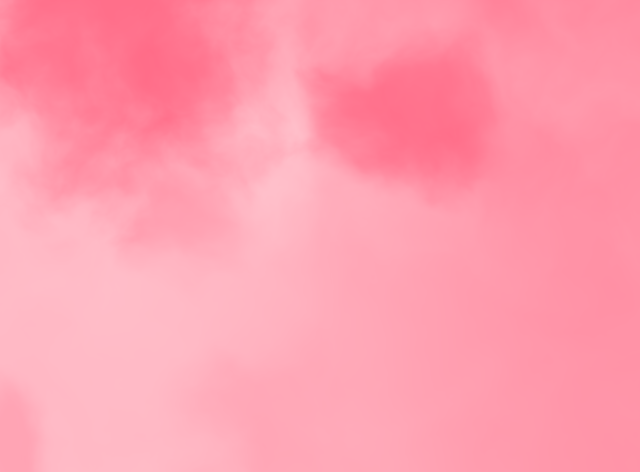
A Shadertoy shader for this texture:

```glsl
const vec3 PALE_PINK = vec3(1.0, 0.76, 0.80);
const vec3 DEEP_ROSE = vec3(1.0, 0.42, 0.53);
const float BASE_DEPTH = 0.09;     // depth of colour at the pale left side
const float SIDE_DEPTH = 0.43;     // extra depth toward the right side
const float HEIGHT_DEPTH = 0.06;   // extra depth toward the upper right
const float DRIFT_SCALE = 3.2;
const float DRIFT_AMOUNT = 0.11;
const float EDGE_SCALE = 6.5;
const float EDGE_AMOUNT = 0.42;
const float WISP_SCALE = 4.5;
const float WISP_AMOUNT = 0.22;
const float CORE = 0.25;           // share of a cloud's radius at full depth
const int OCTAVES = 5;
const int CLOUDS = 9;

// Centre and radii of each cloud, in canvas heights
const vec4 CLOUD_SHAPE[CLOUDS] = vec4[CLOUDS](
    vec4(0.52, 0.70, 0.24, 0.28),
    vec4(0.72, 1.02, 0.34, 0.18),
    vec4(0.37, 0.55, 0.14, 0.21),
    vec4(0.26, 1.05, 0.47, 0.60),
    vec4(1.17, 1.06, 0.45, 0.24),
    vec4(1.08, 0.72, 0.17, 0.19),
    vec4(0.85, 0.76, 0.25, 0.23),
    vec4(0.60, 0.10, 0.27, 0.26),
    vec4(0.00, 0.06, 0.12, 0.17));
const float CLOUD_DEPTH[CLOUDS] = float[CLOUDS](
    0.05, 0.42, 0.36, 0.92, 0.64, 0.62, 0.92, 0.31, 0.34);

// Random unit gradient of a lattice cell
vec2 gradientAt(vec2 cell) {
    vec3 h = fract(cell.xyx * vec3(0.1031, 0.1030, 0.0973));
    h += dot(h, h.yzx + 33.33);
    float angle = 6.2832 * fract((h.x + h.y) * h.z);
    return vec2(cos(angle), sin(angle));
}

float gradientNoise(vec2 p) {
    vec2 cell = floor(p), f = fract(p);
    vec2 u = f * f * f * (f * (f * 6.0 - 15.0) + 10.0);
    vec2 e = vec2(0.0, 1.0);
    float a = dot(gradientAt(cell), f);
    float b = dot(gradientAt(cell + e.yx), f - e.yx);
    float c = dot(gradientAt(cell + e.xy), f - e.xy);
    float d = dot(gradientAt(cell + e.yy), f - e.yy);
    return mix(mix(a, b, u.x), mix(c, d, u.x), u.y);
}

// Layered noise, each octave turned and doubled in frequency
float fbm(vec2 p) {
    const mat2 TURN = mat2(1.6, 1.2, -1.2, 1.6);
    float sum = 0.0, amplitude = 0.6;
    for (int i = 0; i < OCTAVES; i++) {
        sum += amplitude * gradientNoise(p);
        p = TURN * p + 17.3;
        amplitude *= 0.48;
    }
    return sum;
}

// Soft ellipse, 1 in the core and 0 beyond the rim
float cloudMask(vec2 p, vec4 shape, float ragged) {
    float reach = length((p - shape.xy) / shape.zw) + ragged;
    return 1.0 - smoothstep(CORE, 1.0, reach);
}

void mainImage(out vec4 fragColor, in vec2 fragCoord) {
    vec2 p = fragCoord / iResolution.y;
    float width = iResolution.x / iResolution.y;

    // Broad haze from the pale left to the rosy right
    float side = pow(smoothstep(0.0, 1.0, (p.x - 0.2) / (width - 0.2)), 1.15);
    float depth = BASE_DEPTH + side * (SIDE_DEPTH + HEIGHT_DEPTH * p.y);

    // Drifted positions and ragged rims
    vec2 drift = vec2(fbm(p * DRIFT_SCALE + 3.7), fbm(p * DRIFT_SCALE + 41.2));
    vec2 q = p + DRIFT_AMOUNT * drift;
    float ragged = EDGE_AMOUNT * fbm(q * EDGE_SCALE + 9.1);

    for (int i = 0; i < CLOUDS; i++) {
        float mask = cloudMask(q, CLOUD_SHAPE[i], ragged);
        depth = mix(depth, CLOUD_DEPTH[i], mask);
    }

    // Thin wisps, fading toward the smooth lower sky
    float wisps = fbm(q * WISP_SCALE + 0.6 * drift + 23.0);
    depth += WISP_AMOUNT * wisps * mix(0.3, 1.0, smoothstep(0.3, 0.75, p.y));

    fragColor = vec4(mix(PALE_PINK, DEEP_ROSE, clamp(depth, 0.0, 1.0)), 1.0);
}
```
